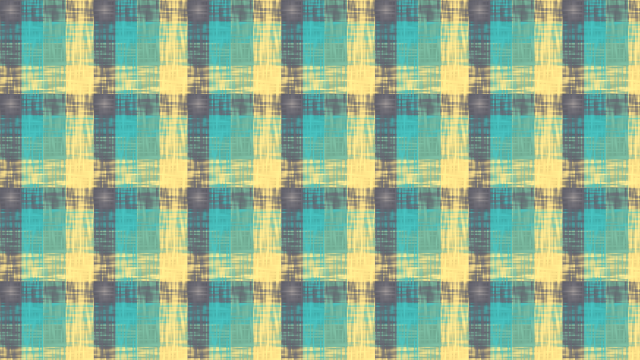
Write a Shadertoy shader that draws this pattern.

```glsl
// A madras plaid woven from charcoal, teal and yellow yarn on a square repeat.
// Warp and weft share one band sequence; at each crossing the two are blended
// by cover strength, broken up by streaky thread noise that repeats per tile.

const float PERIOD = 0.2604;      // tile side, in canvas heights
const float GRAY_END = 0.231;     // band limits inside a tile
const float TEAL_END = 0.466;
const float SAGE_END = 0.702;
const float PIN_WIDTH = 0.009;    // pale pinstripe between teal and sage

const vec3 GRAY = vec3(0.38, 0.38, 0.42);
const vec3 TEAL = vec3(0.27, 0.72, 0.71);
const vec3 SAGE = vec3(0.46, 0.70, 0.60);
const vec3 YELLOW = vec3(1.00, 0.89, 0.54);
const vec3 CREAM = vec3(0.93, 0.90, 0.62);

const float WARP_BIAS = 0.55;     // log odds of the warp lying on top
const float STRONG_COVER = 0.55;  // extra log odds of gray and yellow yarn
const float STREAK = 1.7;         // raggedness of the crossings
const float HUMP = 0.8;           // extra cover along the middle of a band
const float SHADE = 0.09;         // brightness change from thread to thread
const float THREADS = 64.0;       // threads per tile
const float DASHES = 7.0;         // noise cells along one thread

float hash(vec2 cell, float seed) {
    uvec3 q = uvec3(ivec3(cell, seed)) * uvec3(1597334673u, 3812015801u, 2798796415u);
    uint n = q.x ^ q.y ^ q.z;
    n = (n ^ (n >> 16)) * 2246822519u;
    n = (n ^ (n >> 13)) * 3266489917u;
    return float((n ^ (n >> 16)) >> 8) / 16777216.0;
}

// Periodic noise along a single thread, shifted so that dashes never line up.
float threadNoise(float id, float along, float seed) {
    id = mod(id, THREADS);
    float s = along * DASHES + DASHES * hash(vec2(id, 99.0), seed);
    float i = floor(s);
    float a = hash(vec2(id, mod(i, DASHES)), seed);
    float b = hash(vec2(id, mod(i + 1.0, DASHES)), seed);
    return mix(a, b, smoothstep(0.0, 1.0, s - i));
}

// Streaks in -1..1; p.x runs across the threads and p.y along them.
float streaks(vec2 p, float seed) {
    float x = p.x * THREADS;
    float i = floor(x);
    float n = mix(threadNoise(i, p.y, seed), threadNoise(i + 1.0, p.y, seed),
                  smoothstep(0.0, 1.0, x - i));
    return 2.0 * n - 1.0;
}

// Signed distance to the periodic interval from a to b.
float bandDistance(float t, float a, float b) {
    return abs(fract(t - 0.5 * (a + b) + 0.5) - 0.5) - 0.5 * (b - a);
}

float band(float t, float a, float b, float blur) {
    return smoothstep(blur, -blur, bandDistance(t, a, b));
}

// Yarn colour in rgb, log odds of covering the crossing yarn in a.
vec4 yarn(float t, float blur) {
    float gray = band(t, 0.0, GRAY_END, blur);
    float teal = band(t, GRAY_END, TEAL_END, blur);
    float sage = band(t, TEAL_END, SAGE_END, blur);
    float yellow = band(t, SAGE_END, 1.0, blur);
    vec3 color = GRAY * gray + TEAL * teal + SAGE * sage + YELLOW * yellow;

    // Strong yarns cover most along the centre of their band.
    float inGray = clamp(-bandDistance(t, 0.0, GRAY_END) / 0.11, 0.0, 1.0);
    float inYellow = clamp(-bandDistance(t, SAGE_END, 1.0) / 0.14, 0.0, 1.0);
    float hump = smoothstep(0.0, 1.0, max(inGray, inYellow));
    float cover = (gray + yellow) * (STRONG_COVER + HUMP * (hump - 0.5));

    // Fine pale pinstripe, widened and thinned when below a pixel.
    float width = max(PIN_WIDTH, blur);
    float pin = band(t, TEAL_END - 0.5 * width, TEAL_END + 0.5 * width, blur);
    color = mix(color, CREAM, 0.55 * pin * PIN_WIDTH / width);
    return vec4(color, cover);
}

void mainImage(out vec4 fragColor, in vec2 fragCoord) {
    // Tile coordinates, with y counted down from the top edge.
    float tileSize = iResolution.y * PERIOD;
    vec2 tile = fract(vec2(fragCoord.x, iResolution.y - fragCoord.y) / tileSize);
    float blur = 0.75 / tileSize;

    vec4 warp = yarn(tile.x, blur);
    vec4 weft = yarn(tile.y, blur);
    float warpStreak = streaks(tile, 1.0);
    float weftStreak = streaks(tile.yx, 2.0);

    // The yarn on top is decided by cover, bias and streaks.
    float odds = WARP_BIAS + warp.a - weft.a + STREAK * (warpStreak - weftStreak);
    float warpOnTop = 1.0 / (1.0 + exp(-odds));
    vec3 color = mix(weft.rgb, warp.rgb, warpOnTop);

    // Thread shading, and a worn pale patch where gray crosses gray.
    color *= 1.0 + SHADE * mix(weftStreak, warpStreak, warpOnTop);
    vec2 gray = clamp(vec2(-bandDistance(tile.x, 0.0, GRAY_END),
                           -bandDistance(tile.y, 0.0, GRAY_END)) / 0.115, 0.0, 1.0);
    float worn = gray.x * gray.y * (0.75 + 0.4 * weftStreak);
    color += worn * vec3(0.23, 0.20, 0.15);

    fragColor = vec4(clamp(color, 0.0, 1.0), 1.0);
}
```
